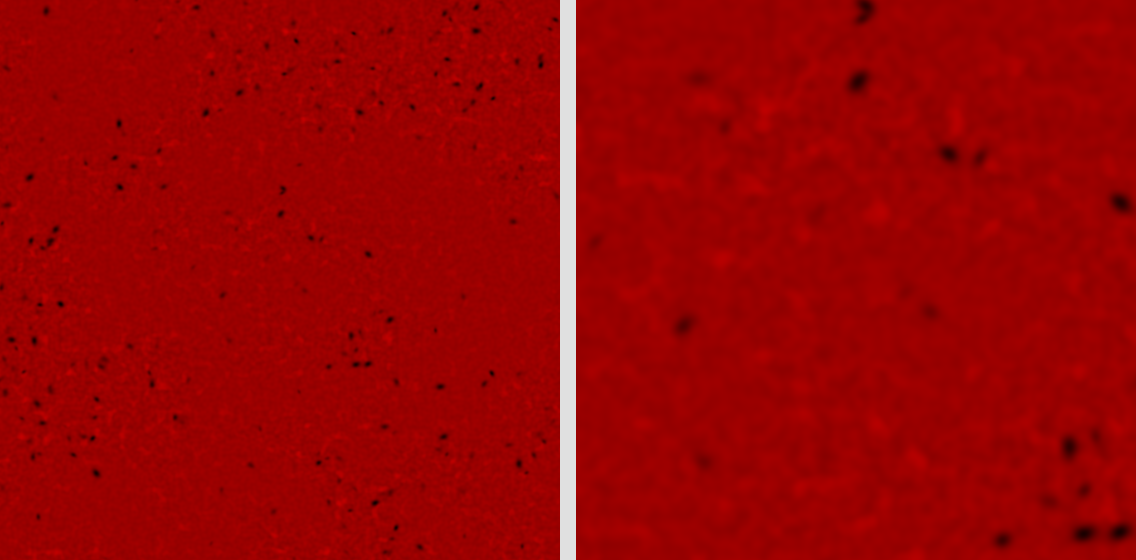
Left, the full canvas; right, a detail of the centre.
Reproduce this texture procedurally as a Shadertoy shader.

```glsl
#define BASE_RED 0.602
#define GRAIN_SCALE 115.0
#define GRAIN_CONTRAST 0.066
#define MOTTLE_SCALE 62.0
#define MOTTLE_CONTRAST 0.055
#define BLOTCH_SCALE 44.0
#define BLOTCH_GLOW 0.13
#define PATCH_SCALE 3.6
#define SPOT_CELLS 62.0
#define SPOT_CHANCE 0.15
#define SPOT_DEPTH 0.56

vec2 hash2(vec2 cell) {
    vec3 p = fract(cell.xyx * vec3(0.1031, 0.1030, 0.0973));
    p += dot(p, p.yzx + 33.33);
    return fract((p.xx + p.yz) * p.zy);
}

float cornerSlope(vec2 corner, vec2 offset) {
    float angle = 6.28318 * hash2(corner).x;
    return dot(vec2(cos(angle), sin(angle)), offset);
}

float gradientNoise(vec2 p) {
    vec2 i = floor(p), f = p - i;
    vec2 u = f * f * f * (f * (f * 6.0 - 15.0) + 10.0);
    vec2 e = vec2(1.0, 0.0);
    float low = mix(cornerSlope(i, f), cornerSlope(i + e, f - e), u.x);
    float high = mix(cornerSlope(i + e.yx, f - e.yx), cornerSlope(i + e.xx, f - e.xx), u.x);
    return mix(low, high, u.y);
}

// Broad areas where spots and pale blotches gather
float patchiness(vec2 p) {
    float n = gradientNoise(p * PATCH_SCALE + 17.3)
            + 0.6 * gradientNoise(p * PATCH_SCALE * 2.7 + 41.7);
    return smoothstep(-0.3, 0.5, n);
}

// Soft dark pits, jittered in a grid and thinned by the patches
float spots(vec2 p) {
    vec2 q = p * SPOT_CELLS;
    vec2 home = floor(q);
    float dark = 0.0;
    for (int y = -1; y <= 1; y++)
    for (int x = -1; x <= 1; x++) {
        vec2 cell = home + vec2(x, y);
        vec2 center = cell + 0.1 + 0.8 * hash2(cell + 71.0);
        vec2 pick = hash2(cell + 153.0);
        vec2 shape = hash2(cell + 239.0);
        float density = patchiness(center / SPOT_CELLS);
        float present = step(pick.x, SPOT_CHANCE * (0.08 + 0.92 * density * density));
        float angle = 6.28318 * shape.x;
        vec2 axis = vec2(cos(angle), sin(angle));
        vec2 d = q - center;
        d = vec2(dot(d, axis) * 0.8, dot(d, vec2(-axis.y, axis.x)) * 1.15);
        float radius = mix(0.22, 0.4, shape.y);
        float depth = mix(0.22, 1.0, pick.y * pick.y);
        dark += present * depth * exp(-dot(d, d) / (radius * radius));
    }
    return min(dark, 1.0);
}

void mainImage(out vec4 fragColor, in vec2 fragCoord) {
    vec2 p = fragCoord / iResolution.y;
    float cluster = patchiness(p);

    // Fine cloth-like grain, stronger inside the patches
    float texture_ = GRAIN_CONTRAST * gradientNoise(p * GRAIN_SCALE + 5.1)
                   + MOTTLE_CONTRAST * gradientNoise(p * MOTTLE_SCALE + 9.7);
    float red = BASE_RED + texture_ * mix(0.6, 1.35, cluster);

    // Pale irregular blotches
    float blotch = gradientNoise(p * BLOTCH_SCALE + 23.9)
                 + 0.35 * gradientNoise(p * BLOTCH_SCALE * 2.1 + 3.3);
    red += BLOTCH_GLOW * smoothstep(0.12, 0.75, blotch) * mix(0.45, 1.15, cluster);

    red -= SPOT_DEPTH * spots(p);
    fragColor = vec4(max(red, 0.05), 0.0, 0.0, 1.0);
}
```
